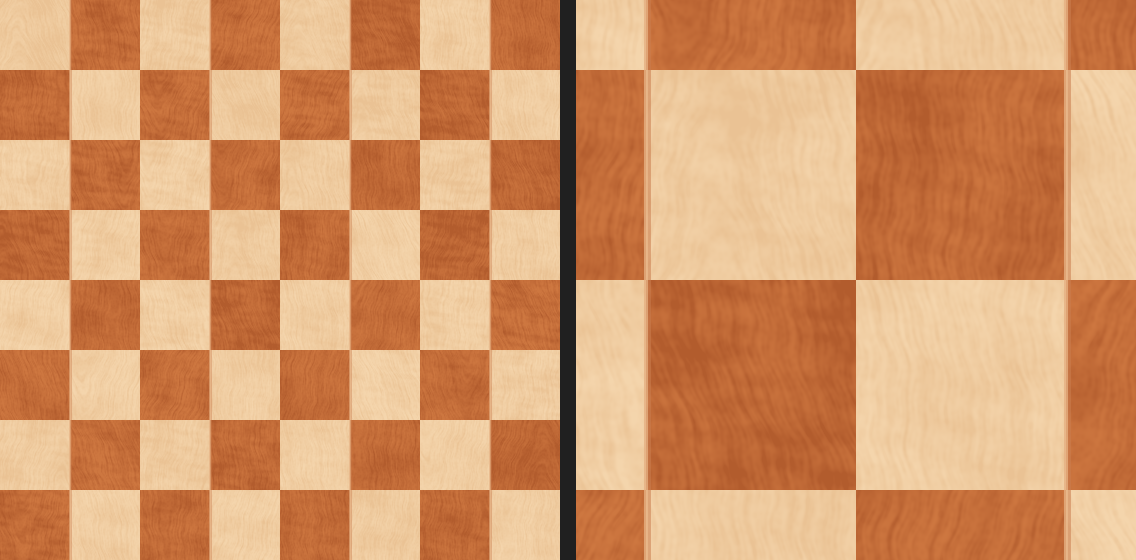
Left: the whole. Right: its middle third, enlarged.
This pattern is drawn by a WebGL 2 fragment shader. Its source:

```glsl
#version 300 es
precision highp float;
uniform vec2 u_resolution;
out vec4 fragColor;

const float TAU = 6.28318;

vec2 hash2(vec2 p) {
  vec3 q = fract(p.xyx * vec3(0.1031, 0.1030, 0.0973));
  q += dot(q, q.yzx + 33.33);
  return fract((q.xx + q.yz) * q.zy);
}

// Smooth cellular noise: about 1 at feature points, falling to 0 between them
float cellular(vec2 p) {
  vec2 id = floor(p), f = p - id;
  float sum = 0.0;
  for (int y = -1; y <= 1; y++)
    for (int x = -1; x <= 1; x++) {
      vec2 o = vec2(x, y);
      vec2 d = o + hash2(id + o) - f;
      sum += exp(-7.0 * dot(d, d));
    }
  return min(sum, 1.3);
}

// Veneer darkness for one square, around 0.5
float veneer(vec2 q, vec2 cell) {
  vec2 a = hash2(cell + 3.7), b = hash2(cell + 51.3);
  vec2 seed = floor(b * 90.0) + cell * 17.0;

  // Growth rings: hyperbolic arches, nearly straight away from their axis
  float wobble = 0.025 * sin(TAU * (q.y * 1.3 + a.x + 0.4 * q.x))
               + 0.009 * sin(TAU * (q.y * 3.7 + b.x + q.x));
  float axis = q.x - mix(-0.7, 1.7, a.x) + wobble;
  float ring = sqrt(axis * axis + 0.006) + (a.y - 0.5) * 0.7 * q.y;
  float phase = TAU * (ring * 8.0 + 0.35 * sin(ring * 19.0 + b.y * TAU));
  float lines = pow(0.5 + 0.5 * sin(phase), 4.0);
  float fibres = 0.6 * sin(ring * 91.0 + b.x * TAU + 1.5 * sin(q.y * 5.0))
               + 0.4 * sin(ring * 167.0 + a.y * TAU + sin(q.y * 9.0));

  // Broad clouds, crosswise figure and short upright pores
  float cloud = cellular(q * vec2(1.8, 2.3) + seed);
  float figure = cellular(q * vec2(3.0, 11.0) + vec2(0.0, q.x * 1.5) + seed + 7.0);
  float pores = cellular(vec2(ring * 42.0, q.y * 7.0) + seed + 23.0);
  float speckle = cellular(q * vec2(30.0, 26.0) + seed + 41.0);

  return 0.5 + 0.34 * (a.y - 0.5) + 0.24 * (lines - 0.27) + 0.10 * fibres
       + 0.34 * (cloud - 0.45) + 0.36 * b.y * (figure - 0.45)
       + 0.24 * (pores - 0.45) + 0.14 * (speckle - 0.45);
}

void main() {
  vec2 board = gl_FragCoord.xy / u_resolution * 8.0;
  vec2 pixel = 8.0 / u_resolution;

  // Checker with smoothed edges
  vec2 edge = 2.0 * (abs(fract(board * 0.5 - 0.25) - 0.5) - 0.25);
  vec2 side = 2.0 * clamp(edge / pixel + 0.5, 0.0, 1.0) - 1.0;
  float dark = 0.5 + 0.5 * side.x * side.y;

  // Two veneers shaded by the same grain
  float grain = clamp(veneer(fract(board), floor(board)), 0.0, 1.0);
  vec3 maple = mix(vec3(0.958, 0.835, 0.675), vec3(0.918, 0.762, 0.580), grain);
  vec3 cherry = mix(vec3(0.805, 0.465, 0.250), vec3(0.700, 0.362, 0.178), grain);
  vec3 color = mix(maple, cherry, dark);

  // Upright joints after every odd column: pale line with a brown flank
  float joint = 2.0 * (fract(board.x * 0.5) - 0.5);
  float aa = pixel.x * 0.5;
  float flank = 1.0 - smoothstep(0.008 - aa, 0.008 + aa, abs(joint - 0.016));
  float line = 1.0 - smoothstep(0.010 - aa, 0.010 + aa, abs(joint));
  color = mix(color, vec3(0.79, 0.49, 0.31), 0.55 * flank);
  color = mix(color, vec3(0.90, 0.69, 0.51), 0.80 * line);

  fragColor = vec4(color, 1.0);
}
```
